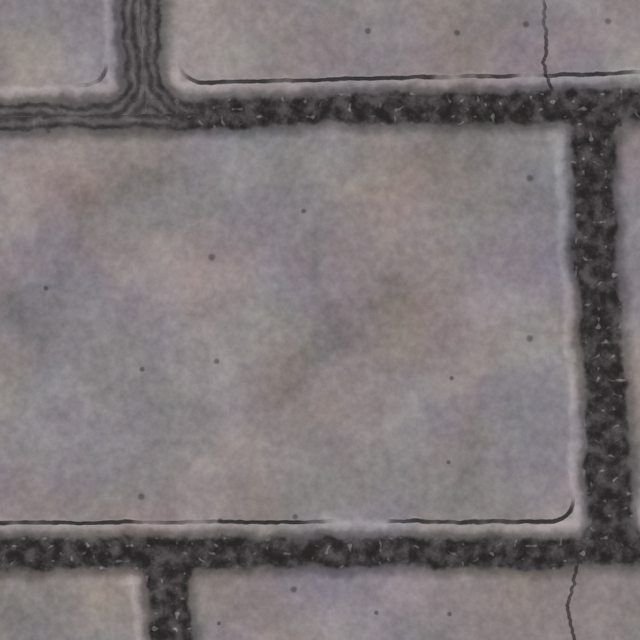
This texture is drawn by a WebGL 2 fragment shader. Its source:

```glsl
#version 300 es
precision highp float;
// Weathered paving stones in a half-offset running bond with gritty dark joints.
// Each stone is a rounded box distance field roughened by gradient noise, then
// given mottling, a worn rim with a broken groove, pits and hairline cracks.

#define STONE_SIZE vec2(1.39, 0.69)
#define BOND_ORIGIN vec2(0.245, 0.137)
#define JOINT_WIDTH vec2(0.068, 0.050)
#define CORNER_RADIUS 0.026
#define EDGE_ROUGHNESS 0.016
#define GROOVE_INSET 0.023
#define GRAIN 0.075
#define STONE_COLOR vec3(0.53, 0.50, 0.51)
#define PALE_COLOR vec3(0.59, 0.56, 0.56)
#define WORN_COLOR vec3(0.45, 0.43, 0.43)
#define SILT_COLOR vec3(0.34, 0.32, 0.33)
#define DEEP_COLOR vec3(0.16, 0.15, 0.15)

uniform vec2 u_resolution;
out vec4 fragColor;

vec2 hash2(vec2 p) {
  vec3 q = fract(p.xyx * vec3(0.1031, 0.1030, 0.0973));
  q += dot(q, q.yzx + 33.33);
  return fract((q.xx + q.yz) * q.zy);
}

float corner(vec2 cell, vec2 offset, vec2 f) {
  float angle = 6.2832 * hash2(cell + offset).x;
  return dot(vec2(cos(angle), sin(angle)), f - offset);
}

float gradientNoise(vec2 p) {
  vec2 i = floor(p), f = fract(p);
  vec2 w = f * f * f * (f * (f * 6.0 - 15.0) + 10.0);
  vec2 e = vec2(1.0, 0.0);
  return mix(mix(corner(i, e.yy, f), corner(i, e.xy, f), w.x),
             mix(corner(i, e.yx, f), corner(i, e.xx, f), w.x), w.y);
}

float fbm(vec2 p) {
  float sum = 0.0, amplitude = 0.6;
  for (int i = 0; i < 5; i++) {
    sum += amplitude * gradientNoise(p);
    p = mat2(1.6, 1.2, -1.2, 1.6) * p + 17.3;
    amplitude *= 0.55;
  }
  return sum;
}

float roundedBox(vec2 p, vec2 halfSize, float radius) {
  vec2 q = abs(p) - halfSize + radius;
  return length(max(q, 0.0)) + min(max(q.x, q.y), 0.0) - radius;
}

// Soft line of given half width around zero
float stroke(float d, float halfWidth, float blur) {
  return 1.0 - smoothstep(halfWidth, halfWidth + blur, abs(d));
}

// Sparse dark pits, at most one per grid cell
float pits(vec2 p) {
  vec2 cell = floor(p * 8.0);
  vec2 h = hash2(cell + 41.0);
  float d = length(fract(p * 8.0) - 0.2 - 0.6 * h) / 8.0;
  return step(0.62, h.x) * (1.0 - smoothstep(0.002, 0.004 + 0.004 * h.y, d));
}

vec3 stoneColor(vec2 p, vec2 local, vec2 id) {
  float mottle = fbm(p * 5.0 + id * 3.7) - 0.12 * local.y;
  float hue = fbm(p * 4.0 + 31.0);
  float green = fbm(p * 6.0 + 57.0);
  vec3 color = mix(STONE_COLOR, PALE_COLOR, smoothstep(-0.05, 0.30, mottle));
  color = mix(color, WORN_COLOR, 0.8 * smoothstep(0.10, 0.45, -mottle));
  color += 0.05 * hue * vec3(1.0, 0.1, -1.0) + 0.03 * green * vec3(-0.5, 0.7, -0.6);
  color += GRAIN * fbm(p * 70.0) + 0.05 * fbm(p * 24.0 + 9.0);
  return color * (1.0 - 0.28 * pits(p));
}

vec3 jointColor(vec2 p, float d) {
  float grit = fbm(p * 42.0 + 5.0);
  vec3 color = mix(DEEP_COLOR, SILT_COLOR, smoothstep(-0.35, 0.45, grit));
  color += 0.20 * smoothstep(0.30, 0.55, gradientNoise(p * 85.0));
  // Packed silt with ridges along the joint in the upper left
  float packed = (1.0 - smoothstep(0.22, 0.36, p.x)) * smoothstep(0.68, 0.80, p.y);
  vec3 silt = SILT_COLOR * (1.0 + 0.22 * cos(d * 380.0) + 0.3 * grit);
  return mix(color, silt, 0.8 * packed);
}

void main() {
  float unit = min(u_resolution.x, u_resolution.y);
  vec2 p = gl_FragCoord.xy / unit;
  float blur = max(0.003, 1.5 / unit);

  // Slightly skewed running bond
  vec2 q = p + vec2(0.05 * (p.y - 0.48), -0.025 * (p.x - 0.5) * p.y);
  vec2 grid = (q - BOND_ORIGIN) / STONE_SIZE;
  float row = floor(grid.y);
  grid.x += 0.5 * mod(row + 1.0, 2.0);
  vec2 id = floor(grid);
  vec2 local = (fract(grid) - 0.5) * STONE_SIZE;
  vec2 halfSize = 0.5 * (STONE_SIZE - JOINT_WIDTH);

  // Rough outline
  float rough = fbm(p * 9.0 + id * 7.0) + 0.5 * fbm(p * 38.0);
  float d = roundedBox(local, halfSize, CORNER_RADIUS) + EDGE_ROUGHNESS * rough;
  vec3 color = stoneColor(p, local, id);

  // Worn rim: dim border, with a pale bevel to the right and below
  color *= mix(0.72, 1.0, smoothstep(0.0, 0.022, -d));
  float below = 1.0 - smoothstep(0.035, 0.065, local.y + halfSize.y);
  float right = smoothstep(-0.055, -0.025, local.x - halfSize.x);
  color += 0.07 * max(below, right) * stroke(d + 0.017, 0.003, 0.011);

  // Broken groove along the lower rim
  float inset = roundedBox(local, halfSize - GROOVE_INSET, 0.035) + 0.006 * rough;
  float broken = smoothstep(-0.16, 0.10, fbm(vec2(p.x * 4.0, row * 5.0 + 2.0)));
  color *= 1.0 - 0.62 * below * broken * stroke(inset, 0.0016, blur);

  // Hairline crack across every second course
  float wander = 0.035 * fbm(vec2(p.y * 11.0, row * 9.0));
  float crack = stroke(local.x + 0.065 + wander, 0.0012, blur);
  color *= 1.0 - 0.45 * crack * mod(row, 2.0) * smoothstep(-0.4, 0.1, fbm(p * 14.0));

  // Joints, softly shadowed into the stone edge
  float joint = smoothstep(-blur, blur + 0.004, d);
  color = mix(color, jointColor(p, d), joint);
  fragColor = vec4(clamp(color, 0.0, 1.0), 1.0);
}
```
